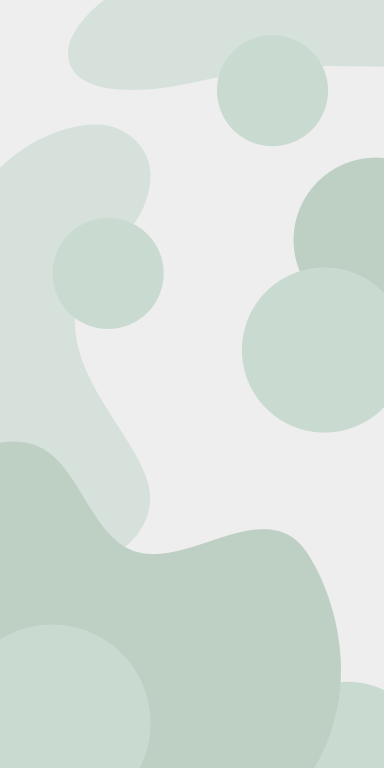
Reproduce this background procedurally as a Shadertoy shader.

```glsl
const vec3 PAPER = vec3(0.933);
const vec3 MIST = vec3(0.843, 0.882, 0.863);
const vec3 MINT = vec3(0.788, 0.859, 0.816);
const vec3 SAGE = vec3(0.745, 0.816, 0.769);

// Outline tracing: shape.x is the squared distance, shape.y the inside sign
void lineTo(vec2 p, inout vec2 pen, vec2 end, inout vec2 shape) {
    vec2 edge = end - pen, rel = p - pen;
    vec2 gap = rel - edge * clamp(dot(rel, edge) / dot(edge, edge), 0.0, 1.0);
    shape.x = min(shape.x, dot(gap, gap));
    bool crosses = (pen.y > p.y) != (end.y > p.y);
    if (crosses && rel.x < edge.x * rel.y / edge.y) shape.y = -shape.y;
    pen = end;
}

void curveTo(vec2 p, inout vec2 pen, vec2 c1, vec2 c2, vec2 end, inout vec2 shape) {
    const int STEPS = 20;
    vec2 start = pen;
    for (int i = 1; i <= STEPS; i++) {
        float t = float(i) / float(STEPS), s = 1.0 - t;
        vec2 q = s * s * s * start + 3.0 * s * s * t * c1 + 3.0 * s * t * t * c2 + t * t * t * end;
        lineTo(p, pen, q, shape);
    }
}

float signedDistance(vec2 shape) {
    return shape.y * sqrt(shape.x);
}

float topBlob(vec2 p) {
    vec2 start = vec2(0.333, 2.052), pen = start, shape = vec2(1e3, 1.0);
    lineTo(p, pen, vec2(0.271, 2.0), shape);
    curveTo(p, pen, vec2(0.214, 1.956), vec2(0.177, 1.904), vec2(0.177, 1.862), shape);
    curveTo(p, pen, vec2(0.177, 1.792), vec2(0.25, 1.766), vec2(0.339, 1.766), shape);
    curveTo(p, pen, vec2(0.495, 1.763), vec2(0.586, 1.828), vec2(0.841, 1.828), shape);
    curveTo(p, pen, vec2(0.911, 1.828), vec2(0.977, 1.826), vec2(1.042, 1.826), shape);
    lineTo(p, pen, vec2(1.05, 2.052), shape);
    lineTo(p, pen, start, shape);
    return signedDistance(shape);
}

float leftBlob(vec2 p) {
    vec2 start = vec2(-0.052, 1.505), pen = start, shape = vec2(1e3, 1.0);
    lineTo(p, pen, vec2(0.0, 1.563), shape);
    curveTo(p, pen, vec2(0.073, 1.635), vec2(0.172, 1.676), vec2(0.25, 1.676), shape);
    curveTo(p, pen, vec2(0.328, 1.676), vec2(0.392, 1.617), vec2(0.392, 1.542), shape);
    curveTo(p, pen, vec2(0.392, 1.385), vec2(0.195, 1.3), vec2(0.195, 1.161), shape);
    curveTo(p, pen, vec2(0.195, 0.984), vec2(0.391, 0.828), vec2(0.391, 0.703), shape);
    curveTo(p, pen, vec2(0.391, 0.656), vec2(0.367, 0.609), vec2(0.326, 0.576), shape);
    lineTo(p, pen, vec2(0.22, 0.49), shape);
    lineTo(p, pen, vec2(-0.052, 0.44), shape);
    lineTo(p, pen, start, shape);
    return signedDistance(shape);
}

float hill(vec2 p) {
    vec2 start = vec2(-0.052, 0.833), pen = start, shape = vec2(1e3, 1.0);
    curveTo(p, pen, vec2(-0.021, 0.846), vec2(0.01, 0.85), vec2(0.042, 0.85), shape);
    curveTo(p, pen, vec2(0.219, 0.85), vec2(0.219, 0.557), vec2(0.396, 0.557), shape);
    curveTo(p, pen, vec2(0.495, 0.557), vec2(0.594, 0.622), vec2(0.685, 0.622), shape);
    curveTo(p, pen, vec2(0.737, 0.622), vec2(0.773, 0.602), vec2(0.802, 0.557), shape);
    curveTo(p, pen, vec2(0.857, 0.471), vec2(0.888, 0.357), vec2(0.888, 0.255), shape);
    curveTo(p, pen, vec2(0.888, 0.164), vec2(0.862, 0.07), vec2(0.818, 0.0), shape);
    lineTo(p, pen, vec2(0.79, -0.052), shape);
    lineTo(p, pen, vec2(-0.052, -0.052), shape);
    lineTo(p, pen, start, shape);
    return signedDistance(shape);
}

float disc(vec2 p, vec2 center, float radius) {
    return length(p - center) - radius;
}

void paint(inout vec3 color, vec3 ink, float dist) {
    float pixel = 1.0 / iResolution.x;
    color = mix(color, ink, clamp(0.5 - dist / pixel, 0.0, 1.0));
}

void mainImage(out vec4 fragColor, in vec2 fragCoord) {
    // Canvas is one unit wide and two units high
    vec2 p = fragCoord / iResolution.xy * vec2(1.0, 2.0);
    vec3 color = PAPER;

    // Pale blobs
    paint(color, MIST, topBlob(p));
    paint(color, MIST, leftBlob(p));

    // Floating discs
    paint(color, SAGE, disc(p, vec2(0.979, 1.375), 0.2145));
    paint(color, MINT, disc(p, vec2(0.845, 1.0885), 0.215));
    paint(color, MINT, disc(p, vec2(0.7096, 1.764), 0.1447));
    paint(color, MINT, disc(p, vec2(0.2815, 1.288), 0.1447));

    // Foreground hill between two discs
    paint(color, MINT, disc(p, vec2(0.906, 0.01), 0.2145));
    paint(color, SAGE, hill(p));
    paint(color, MINT, disc(p, vec2(0.1355, 0.117), 0.2565));

    fragColor = vec4(color, 1.0);
}
```
